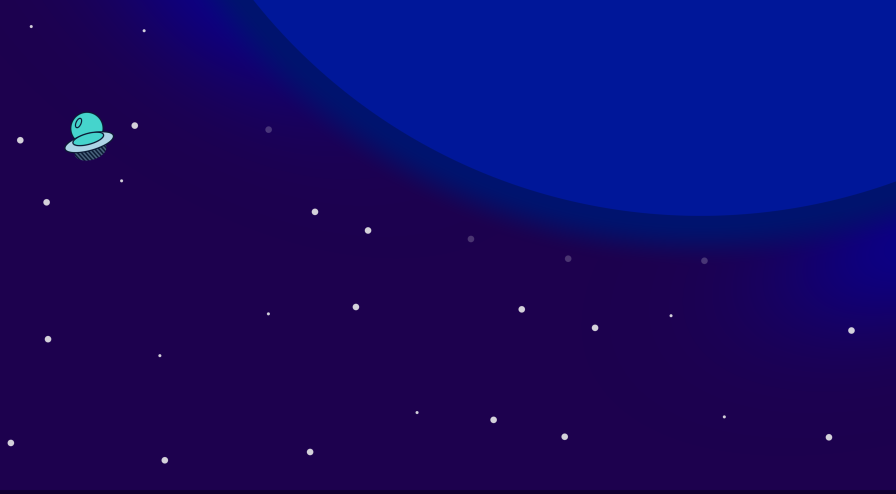
This background is drawn by a Shadertoy shader. Its source:

```glsl
// Night sky with a huge blue planet, its halo, scattered stars and a small flying saucer.

float hash(vec2 p) {
    return fract(sin(dot(p, vec2(127.1, 311.7))) * 4375.85);
}

// Approximate signed distance to an ellipse
float ellipse(vec2 p, vec2 r) {
    float k = length(p / r);
    return k * (k - 1.0) / max(length(p / (r * r)), 0.001);
}

// Soft elliptical glow
float glow(vec2 p, vec2 r) {
    p /= r;
    return exp(-dot(p, p));
}

vec2 turn(vec2 p, float a) {
    return mat2(cos(a), -sin(a), sin(a), cos(a)) * p;
}

// Antialiased coverage of a distance
float fill(float d) {
    float px = 1.0 / iResolution.y;
    return 1.0 - smoothstep(-0.7 * px, 0.7 * px, d);
}

// One jittered star per cell, dimmed close to the planet
float stars(vec2 p, float planet) {
    vec2 cell = floor(p / 0.22);
    vec2 jitter = vec2(hash(cell), hash(cell + 17.3));
    vec2 center = (cell + 0.1 + 0.8 * jitter) * 0.22;
    float radius = hash(cell + 41.9) < 0.45 ? 0.0066 : 0.003;
    float light = mix(0.22, 0.88, smoothstep(0.16, 0.19, planet));
    return fill(length(p - center) - radius) * light;
}

// Saucer: underside, dome, tilted rim and window, from back to front
vec3 saucer(vec3 col, vec2 p) {
    vec3 ink = vec3(0.04, 0.10, 0.20);
    vec3 teal = vec3(0.27, 0.83, 0.80);
    vec2 q = turn(p, 0.27);

    float hatch = 0.5 + 0.5 * sin(900.0 * (q.x + 0.5 * q.y));
    float under = ellipse(q - vec2(-0.002, -0.019), vec2(0.033, 0.019));
    col = mix(col, mix(ink, vec3(0.40, 0.52, 0.62), hatch * 0.7), fill(under));

    float dome = length(p - vec2(-0.004, 0.026)) - 0.033;
    col = mix(col, ink, fill(dome - 0.001));
    col = mix(col, teal, fill(dome + 0.0015));

    float rim = ellipse(q - vec2(0.0, -0.002), vec2(0.051, 0.017));
    col = mix(col, ink, fill(rim - 0.001));
    col = mix(col, vec3(0.68, 0.83, 0.90), fill(rim + 0.0015));

    float seat = ellipse(q - vec2(0.0, 0.005), vec2(0.032, 0.011));
    col = mix(col, teal, fill(seat));
    col = mix(col, ink, fill(abs(seat) - 0.0013));

    float window = ellipse(turn(p - vec2(-0.021, 0.037), 1.15), vec2(0.010, 0.005));
    return mix(col, ink, fill(abs(window) - 0.0012));
}

void mainImage(out vec4 fragColor, in vec2 fragCoord) {
    vec2 p = fragCoord / iResolution.y;
    float planet = length(p - vec2(1.418, 1.719)) - 1.156;

    // Sky with blue light at the upper left and the right edge
    vec3 col = vec3(0.112, 0.004, 0.306);
    float light = glow(turn(p - vec2(0.47, 1.01), -0.6), vec2(0.31, 0.17));
    light += glow(turn(p - vec2(1.86, 0.51), 0.35), vec2(0.30, 0.16));
    col = mix(col, vec3(0.045, 0.0, 0.52), min(light, 1.0));

    // Halo and planet
    col = mix(col, vec3(0.0, 0.075, 0.43), 1.0 - smoothstep(0.015, 0.105, planet));
    col = mix(col, vec3(0.93), stars(p, planet));
    col = mix(col, vec3(0.0, 0.09, 0.60), fill(planet));

    col = saucer(col, p - vec2(0.18, 0.714));

    // Dark strip along the bottom
    col = mix(col, vec3(0.06, 0.0, 0.19), fill(p.y - 0.008));
    fragColor = vec4(col, 1.0);
}
```
